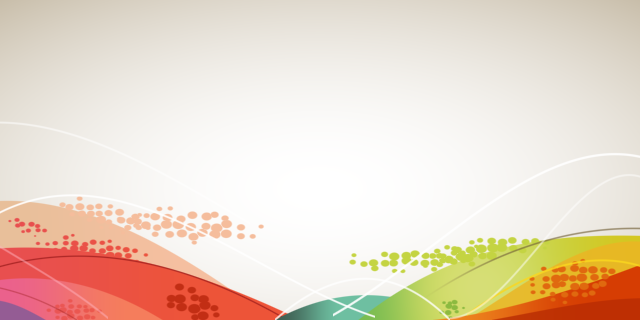
Reproduce this background procedurally as a Shadertoy shader.

```glsl
float hash(vec2 p) {
    return fract(sin(dot(p, vec2(127.1, 311.7))) * 43758.5453);
}

// Cubic through four heights spaced evenly over span
float curve(float x, vec2 span, vec4 h) {
    float t = 3.0 * (x - span.x) / (span.y - span.x);
    float a = t - 1.0, b = t - 2.0, c = t - 3.0;
    return dot(h, vec4(-a * b * c, 3.0 * t * b * c, -3.0 * t * a * c, t * a * b) / 6.0);
}

// Approximate signed distance above the curve
float curveDistance(vec2 p, vec2 span, vec4 h) {
    float y = curve(p.x, span, h);
    float slope = (curve(p.x + 0.005, span, h) - y) / 0.005;
    return (p.y - y) / sqrt(1.0 + slope * slope);
}

float inside(float x, vec2 span) {
    return step(span.x, x) * step(x, span.y);
}

float hill(vec2 p, vec2 span, vec4 h, float soft) {
    return inside(p.x, span) * (1.0 - smoothstep(-soft, soft, curveDistance(p, span, h)));
}

float strand(vec2 p, vec2 span, vec4 h, float width, float soft) {
    float d = abs(curveDistance(p, span, h)) - width;
    return inside(p.x, span) * (1.0 - smoothstep(-soft, soft, d));
}

// Jittered oval dots, densest around the middle of a segment
float scatter(vec2 p, vec2 from, vec2 to, float spread, float cell, float seed, float soft) {
    vec2 size = cell * vec2(1.3, 1.0);
    vec2 axis = to - from;
    float span = length(axis), dots = 0.0;
    vec2 along = axis / span;
    for (int j = -1; j <= 1; j++) {
        for (int i = -1; i <= 1; i++) {
            vec2 id = floor(p / size) + vec2(i, j);
            vec2 jitter = vec2(hash(id + seed), hash(id + seed + 17.3));
            vec2 center = (id + 0.25 + 0.5 * jitter) * size;
            vec2 q = center - 0.5 * (from + to);
            float across = dot(q, vec2(-along.y, along.x)) / spread;
            float density = 1.0 - length(vec2(2.0 * dot(q, along) / span, across));
            float keep = step(hash(id + seed + 41.7), density * 2.2);
            float radius = cell * mix(0.2, 0.55, clamp(density * 1.6, 0.0, 1.0));
            radius *= 0.65 + 0.35 * hash(id + seed + 73.1);
            float d = length((p - center) / vec2(1.3, 1.0)) - radius;
            dots = max(dots, keep * (1.0 - smoothstep(-soft, soft, d)));
        }
    }
    return dots;
}

void mainImage(out vec4 fragColor, in vec2 fragCoord) {
    vec2 p = fragCoord / iResolution.xy * vec2(2.0, 1.0);
    float soft = 0.8 / iResolution.y;
    vec3 white = vec3(1.0);
    vec3 peach = vec3(0.96, 0.74, 0.61);
    vec3 red = mix(vec3(0.91, 0.31, 0.31), vec3(0.93, 0.33, 0.22), smoothstep(0.0, 0.7, p.x));
    vec3 lime = vec3(0.77, 0.83, 0.26);
    vec3 maroon = vec3(0.60, 0.10, 0.10);

    // Warm vignette
    vec2 glow = (p - vec2(1.0, 0.41)) * vec2(0.5, 1.0);
    vec3 color = white - vec3(0.36, 0.43, 0.56) * dot(glow, glow);

    // Peach slope and spray
    color = mix(color, mix(vec3(0.91, 0.74, 0.59), peach, smoothstep(0.0, 0.6, p.x)),
        0.95 * hill(p, vec2(0.0, 0.86), vec4(0.372, 0.326, 0.190, -0.005), soft));
    float spray = scatter(p, vec2(0.13, 0.375), vec2(0.54, 0.28), 0.045, 0.023, 3.0, soft);
    spray = max(spray, scatter(p, vec2(0.32, 0.31), vec2(0.88, 0.275), 0.065, 0.028, 9.0, soft));
    color = mix(color, peach, spray);
    color = mix(color, white, 0.55 * strand(p, vec2(0.0, 0.781), vec4(0.617, 0.568, 0.451, 0.302), 0.003, soft));

    // Red slope and spray
    color = mix(color, red, hill(p, vec2(0.0, 0.94), vec4(0.224, 0.208, 0.130, 0.0), soft));
    spray = scatter(p, vec2(0.02, 0.315), vec2(0.16, 0.27), 0.025, 0.016, 5.0, soft);
    spray = max(spray, scatter(p, vec2(0.10, 0.245), vec2(0.49, 0.19), 0.045, 0.021, 7.0, soft));
    color = mix(color, red, spray);
    color = mix(color, vec3(0.76, 0.18, 0.08),
        scatter(p, vec2(0.49, 0.10), vec2(0.71, 0.0), 0.07, 0.028, 13.0, soft));

    // Pink and purple corner
    vec3 pink = mix(vec3(0.92, 0.38, 0.55), vec3(0.96, 0.49, 0.36), smoothstep(0.0, 0.42, p.x));
    color = mix(color, pink, hill(p, vec2(0.0, 0.508), vec4(0.125, 0.125, 0.083, 0.0), soft));
    color = mix(color, red, 0.8 * scatter(p, vec2(0.13, 0.035), vec2(0.34, 0.005), 0.05, 0.018, 19.0, soft));
    color = mix(color, vec3(0.58, 0.36, 0.58), hill(p, vec2(0.0, 0.143), vec4(0.06, 0.047, 0.026, 0.0), soft));
    color = mix(color, maroon, 0.75 * strand(p, vec2(0.0, 0.898), vec4(0.167, 0.198, 0.138, 0.0), 0.002, soft));
    color = mix(color, maroon, 0.4 * strand(p, vec2(0.0, 0.24), vec4(0.10, 0.077, 0.044, 0.0), 0.002, soft));
    color = mix(color, vec3(1.0, 0.70, 0.75), 0.5 * strand(p, vec2(0.0, 0.339), vec4(0.229, 0.161, 0.089, 0.005), 0.003, soft));

    // Teal mound, then lime slope
    vec3 teal = mix(vec3(0.25, 0.38, 0.33), vec3(0.43, 0.75, 0.63), smoothstep(0.87, 1.07, p.x));
    color = mix(color, teal, hill(p, vec2(0.859, 1.432), vec4(0.0, 0.069, 0.069, 0.0), soft));
    vec3 green = mix(vec3(0.46, 0.73, 0.30), lime, smoothstep(1.15, 1.42, p.x));
    green = mix(green, vec3(0.87, 0.89, 0.55), 0.7 * exp(-18.0 * dot(p - vec2(1.5, 0.1), p - vec2(1.5, 0.1))));
    green = mix(green, vec3(0.83, 0.78, 0.13), smoothstep(1.6, 2.0, p.x));
    color = mix(color, green, hill(p, vec2(1.12, 2.0), vec4(0.0, 0.174, 0.250, 0.263), soft));
    spray = scatter(p, vec2(1.02, 0.17), vec2(1.62, 0.21), 0.05, 0.024, 23.0, soft);
    spray = max(spray, scatter(p, vec2(1.27, 0.18), vec2(1.76, 0.255), 0.045, 0.026, 29.0, soft));
    color = mix(color, lime, spray);
    color = mix(color, vec3(0.55, 0.73, 0.25), scatter(p, vec2(1.38, 0.0), vec2(1.44, 0.07), 0.035, 0.016, 31.0, soft));

    // Golden, orange and scarlet corner
    color = mix(color, vec3(0.92, 0.71, 0.14), 0.85 * hill(p, vec2(1.458, 2.0), vec4(0.0, 0.115, 0.211, 0.245), soft));
    vec3 orange = mix(vec3(0.93, 0.52, 0.12), vec3(0.84, 0.24, 0.01), smoothstep(1.4, 1.85, p.x));
    color = mix(color, orange, hill(p, vec2(1.354, 2.0), vec4(0.0, 0.036, 0.096, 0.172), soft));
    spray = scatter(p, vec2(1.62, 0.11), vec2(1.98, 0.14), 0.075, 0.024, 37.0, soft);
    color = mix(color, vec3(0.88, 0.41, 0.06), spray);
    color = mix(color, vec3(0.72, 0.17, 0.01), 0.8 * hill(p, vec2(1.536, 2.0), vec4(0.0, 0.029, 0.055, 0.068), soft));
    color = mix(color, vec3(0.98, 0.84, 0.12), 0.85 * strand(p, vec2(1.458, 2.0), vec4(0.016, 0.125, 0.182, 0.169), 0.003, soft));

    // Flowing strands
    float fade = smoothstep(1.3, 1.6, p.x);
    color = mix(color, vec3(0.45, 0.38, 0.22), 0.65 * fade * strand(p, vec2(1.302, 2.0), vec4(0.052, 0.185, 0.263, 0.286), 0.0025, soft));
    color = mix(color, white, 0.9 * strand(p, vec2(0.0, 1.172), vec4(0.336, 0.367, 0.195, 0.010), 0.003, soft));
    color = mix(color, white, 0.8 * strand(p, vec2(0.859, 1.406), vec4(0.0, 0.112, 0.117, 0.0), 0.003, soft));
    color = mix(color, white, 0.9 * strand(p, vec2(1.042, 2.0), vec4(0.016, 0.240, 0.453, 0.510), 0.0035, soft));
    color = mix(color, white, 0.5 * strand(p, vec2(1.406, 2.0), vec4(0.005, 0.138, 0.362, 0.448), 0.003, soft));

    fragColor = vec4(color, 1.0);
}
```
